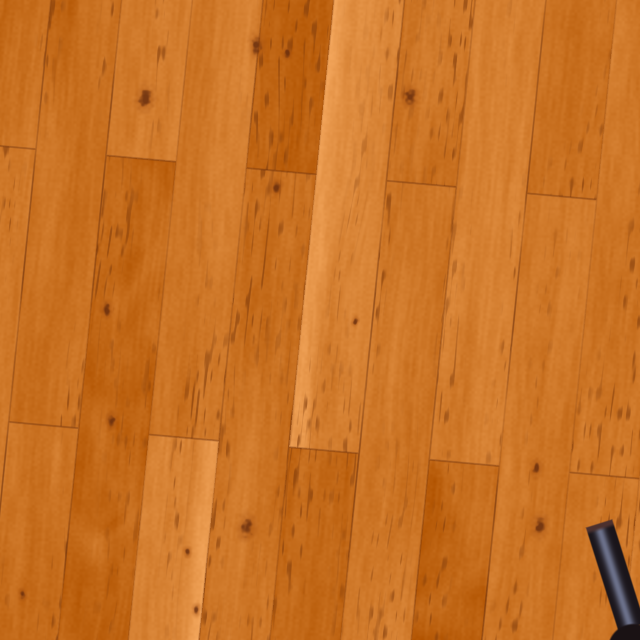
A Shadertoy shader for this texture:

```glsl
float hash(vec2 p) {
    return fract(sin(dot(p, vec2(127.1, 311.7))) * 43758.5453);
}

float noise(vec2 p) {
    vec2 i = floor(p), f = fract(p);
    f = f * f * (3.0 - 2.0 * f);
    return mix(mix(hash(i), hash(i + vec2(1, 0)), f.x),
               mix(hash(i + vec2(0, 1)), hash(i + vec2(1, 1)), f.x), f.y);
}

float below(float edge, float soft, float x) {
    return 1.0 - smoothstep(edge - soft, edge + soft, x);
}

// Tone of each board, upper then lower, column by column
const float boardTone[22] = float[22](
    0.45, 0.55,  0.27, 0.33,  0.65, 0.10,  0.52, 0.72,
    0.18, 0.42,  0.75, 0.25,  0.40, 0.50,  0.66, 0.12,
    0.36, 0.52,  0.55, 0.48,  0.60, 0.60);

vec3 woodFloor(vec2 uv) {
    // Slanted board frame: x across the boards, y down along them
    vec2 p = vec2(uv.x + 0.1 * (1.0 - uv.y), 1.0 - uv.y - 0.09 * uv.x);
    float across = (p.x + 0.031) / 0.1105;
    float column = floor(across);
    float along = (p.y - 0.228) / 0.86 - 0.5 * mod(column, 2.0);
    float row = clamp(floor(along) + 1.0, 0.0, 1.0);
    float f = fract(across);
    float tone = boardTone[int(clamp(column, 0.0, 10.0)) * 2 + int(row)];
    float pale = step(0.7, tone), figured = below(0.15, 0.02, tone);

    // Grain, from broad bands to fine fibres
    vec2 g = p + vec2(column, row) * vec2(3.7, 5.3);
    g.x += 0.018 * (noise(g * vec2(9.0, 5.0)) - 0.5);
    tone += 0.34 * (noise(g * vec2(16.0, 3.5)) - 0.5);
    tone += 0.24 * (noise(g * vec2(65.0, 5.0)) - 0.5);
    tone += 0.22 * (noise(g * vec2(210.0, 22.0)) - 0.5);
    tone += 0.14 * (noise(uv * 230.0) - 0.5);

    // Sapwood edge on pale boards, wavy figure on dark ones
    float wobble = 0.12 * (noise(vec2(p.y * 6.0, column)) - 0.5);
    float edge = row < 0.5 ? f : 1.0 - f;
    tone += pale * 0.42 * below(0.2, 0.14, edge + wobble);
    float flame = noise(g * vec2(22.0, 13.0) + 2.0 * noise(g * 14.0));
    tone += figured * 0.45 * (flame - 0.45);
    vec3 color = mix(vec3(0.73, 0.37, 0.05), vec3(0.89, 0.57, 0.27), tone);

    // Short dark pores, gathered in patches
    float patches = smoothstep(0.4, 0.8, noise(g * vec2(24.0, 3.0) + 40.0));
    float pores = smoothstep(0.62, 0.92, noise(g * vec2(240.0, 34.0) + 9.0));
    color = mix(color, vec3(0.50, 0.23, 0.04), 0.6 * pores * patches);

    // Knots with a faint halo
    for (float i = 0.0; i < 15.0; i++) {
        vec2 d = p - vec2(hash(vec2(i, 2.3)), hash(vec2(i, 7.9)));
        float size = mix(0.004, 0.010, hash(vec2(i, 4.1)));
        float r = length(d * vec2(1.0, 0.7)) / size + 0.7 * (noise(p * 180.0) - 0.5);
        color = mix(color, vec3(0.62, 0.29, 0.05), 0.4 * below(1.4, 0.8, r));
        color = mix(color, vec3(0.38, 0.16, 0.05), 0.75 * below(0.7, 0.4, r));
    }

    // Side seams vary in strength, end joints stay faint
    float seam = floor(across + 0.5);
    float side = below(0.0013, 0.0009, min(f, 1.0 - f) * 0.1105);
    float joint = below(0.0014, 0.001, abs(fract(along + 0.5) - 0.5) * 0.86);
    side *= 0.15 + 0.6 * hash(vec2(seam, 3.0)) * noise(vec2(p.y * 14.0, seam));
    return mix(color, vec3(0.40, 0.17, 0.04), max(side, 0.4 * joint));
}

// Dark round metal leg in the lower right corner
vec3 addLeg(vec3 color, vec2 uv) {
    vec2 q = uv - vec2(0.936, 0.182);
    float along = dot(q, vec2(0.3, -0.954)), across = dot(q, vec2(0.954, 0.3));
    float rod = max(abs(across) - 0.0215, abs(along - 0.085) - 0.085);
    float base = length(uv - vec2(0.99, -0.015)) - 0.04;
    float shine = exp(-pow((across + 0.002) / 0.008, 2.0));
    vec3 metal = mix(vec3(0.10, 0.08, 0.10), vec3(0.42, 0.44, 0.54), shine);
    metal = mix(metal, vec3(0.30, 0.19, 0.18), below(0.009, 0.004, along));
    color = mix(color, metal, below(0.0, 0.0015, rod));
    return mix(color, vec3(0.10, 0.07, 0.08), below(0.0, 0.002, base));
}

void mainImage(out vec4 fragColor, in vec2 fragCoord) {
    // Four samples per pixel smooth the board edges
    vec3 color = vec3(0.0);
    for (int i = 0; i < 4; i++) {
        vec2 offset = vec2(i % 2, i / 2) * 0.5 - 0.25;
        vec2 uv = (fragCoord + offset) / iResolution.xy;
        color += 0.25 * addLeg(woodFloor(uv), uv);
    }
    fragColor = vec4(clamp(color, 0.0, 1.0), 1.0);
}
```
